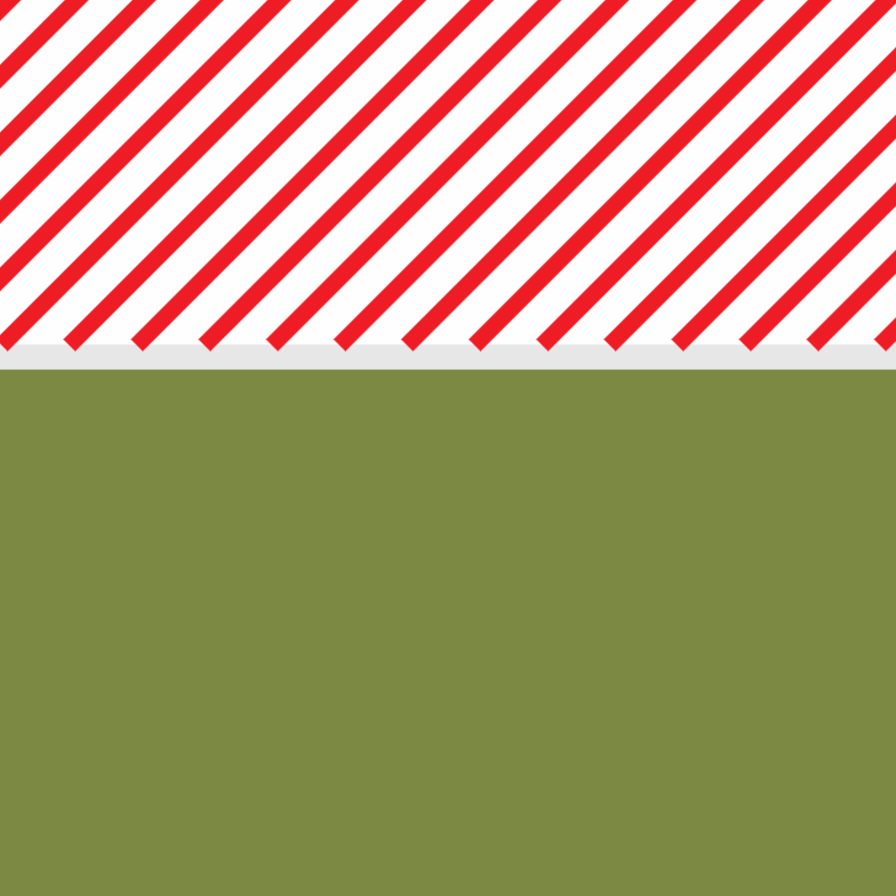
A Shadertoy shader for this background:

```glsl
// Coverage of the side where the signed distance is positive
float cover(float dist) {
    float soft = max(0.0013, 0.75 / iResolution.y);
    return smoothstep(-soft, soft, dist);
}

// Diagonal bars with square-cut lower ends
float stripes(vec2 p) {
    float period = 0.0754;
    float offset = mod(p.x - p.y + 0.2357 + 0.5 * period, period) - 0.5 * period;
    float side = (0.0133 - abs(offset)) * 0.7071;
    float end = (p.y - 0.6146 + 0.5 * offset) * 1.4142;
    return cover(min(side, end));
}

void mainImage(out vec4 fragColor, in vec2 fragCoord) {
    vec2 p = fragCoord / iResolution.xy;
    vec3 olive = vec3(0.482, 0.537, 0.259);
    vec3 grey = vec3(0.906);
    vec3 white = vec3(0.995);
    vec3 red = vec3(0.929, 0.110, 0.145);

    // Ground, ledge and wall
    vec3 color = mix(olive, grey, cover(p.y - 0.5875));
    color = mix(color, white, cover(p.y - 0.6155));

    // Bars reach slightly over the ledge
    color = mix(color, red, stripes(p));
    fragColor = vec4(color, 1.0);
}
```
